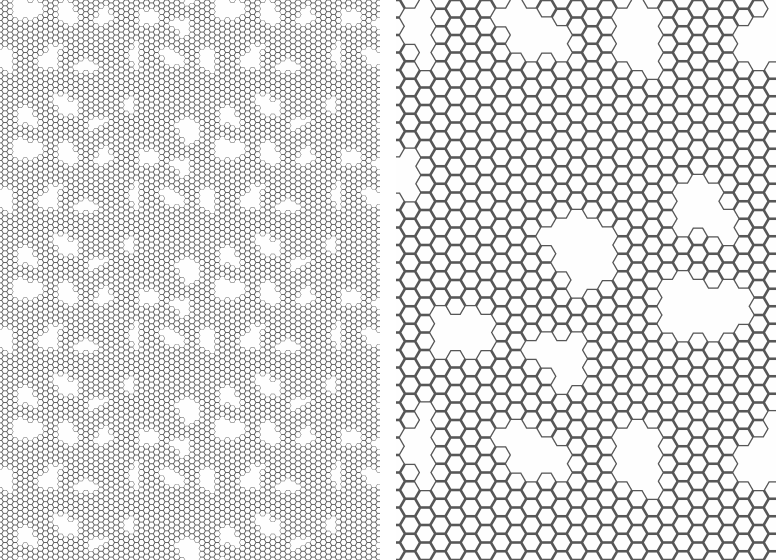
Left: the whole. Right: its middle third, enlarged.
Give the GLSL for this pattern, as a WebGL 2 fragment shader.

```glsl
#version 300 es
precision highp float;

uniform vec2 u_resolution;
out vec4 fragColor;

float hash(vec2 p) {
    vec3 q = fract(p.xyx * 0.1031);
    q += dot(q, q.yzx + 33.33);
    return fract((q.x + q.y) * q.z);
}

// Distance to a straight arm that starts at the origin
float armDistance(vec2 p, float angle, float len) {
    vec2 dir = vec2(cos(angle), sin(angle));
    return length(p - dir * clamp(dot(p, dir), 0.0, len));
}

// Signed distance to the nearest bent gap, one per block of 8 by 8 cells
float gapDistance(vec2 p) {
    vec2 block = vec2(6.9282, 8.0);
    vec2 home = floor(p / block);
    float nearest = 9.0;
    for (int y = -1; y <= 1; y++) {
        for (int x = -1; x <= 1; x++) {
            vec2 id = home + vec2(x, y);
            vec2 key = mod(id + 0.5, vec2(5.0, 3.0)) * 7.3;
            vec2 jitter = vec2(hash(key + 3.1), hash(key + 17.7));
            vec2 local = p - (id + 0.1 + 0.8 * jitter) * block;
            float angle = 6.2832 * hash(key + 41.3);
            float bend = 1.8 + 2.4 * hash(key + 59.9);
            float d = min(armDistance(local, angle, 0.3 + 1.7 * hash(key + 73.2)),
                          armDistance(local, angle + bend, 0.3 + 1.4 * hash(key + 88.6)));
            nearest = min(nearest, d - 0.8 - 0.7 * hash(key + 97.4));
        }
    }
    return nearest;
}

// Offset from the centre of the flat-topped hexagon that holds p
vec2 hexOffset(vec2 p) {
    vec2 pitch = vec2(1.7320508, 1.0);
    vec2 a = mod(p + 0.5 * pitch, pitch) - 0.5 * pitch;
    vec2 b = mod(p, pitch) - 0.5 * pitch;
    return dot(a, a) < dot(b, b) ? a : b;
}

// Ink of the outline drawn inside each hexagon that is present
float outline(vec2 p, float blur) {
    vec2 offset = hexOffset(p);
    vec2 centre = p - offset;
    vec2 d = abs(offset);
    float edge = 0.5 - max(d.y, dot(d, vec2(0.8660254, 0.5)));
    float ink = 1.0 - smoothstep(0.075 - blur, 0.075 + blur, edge);
    if (ink <= 0.0) return 0.0;

    // Ragged gap borders, repeating every 40 columns and 24 rows
    vec2 cell = floor(vec2(centre.x / 0.8660254 + 0.5, centre.y + 0.25));
    float ragged = 0.7 * (hash(mod(cell + 0.5, vec2(40.0, 24.0)) + 11.0) - 0.5);
    return gapDistance(centre) + ragged > 0.0 ? ink : 0.0;
}

void main() {
    float scale = 96.0 / u_resolution.y;
    float ink = 0.0;

    // Average a 4 by 4 grid of samples for smooth thin lines
    for (int y = 0; y < 4; y++) {
        for (int x = 0; x < 4; x++) {
            vec2 sub = (vec2(x, y) + 0.5) / 4.0 - 0.5;
            ink += outline((gl_FragCoord.xy + sub) * scale, 0.12 * scale) / 16.0;
        }
    }

    vec3 paper = vec3(0.995);
    vec3 line = vec3(0.34);
    fragColor = vec4(mix(paper, line, ink), 1.0);
}
```
